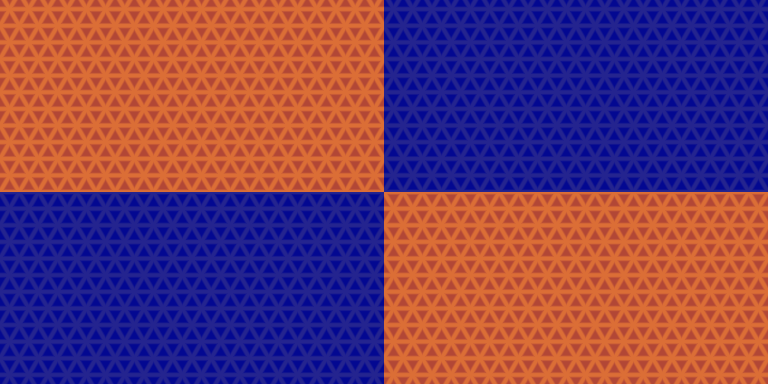
Reproduce this texture procedurally as a Shadertoy shader.

```glsl
// A two by two checker of orange and deep blue panels, overlaid with a
// triangular lattice: three families of soft parallel bars, 60 degrees apart,
// measured from the canvas centre in units of its height.

#define TRIANGLE_SIDE 0.05
#define BAR_HALF_WIDTH 0.135
#define BAR_SOFTNESS 0.075
#define ORANGE_BAR vec3(0.86, 0.43, 0.21)
#define ORANGE_HOLE vec3(0.70, 0.28, 0.21)
#define BLUE_BAR vec3(0.14, 0.14, 0.56)
#define BLUE_HOLE vec3(0.01, 0.03, 0.57)

const float ROOT3_HALF = 0.8660254;

// Distance to the nearest bar of one family, in row spacings.
float barDistance(vec2 p, vec2 normal) {
    float row = dot(p, normal) / (TRIANGLE_SIDE * ROOT3_HALF);
    return abs(fract(row + 0.5) - 0.5);
}

// Coverage of the lattice: 1 on the bars, 0 in the triangular holes.
float lattice(vec2 p, float pixel) {
    float d = barDistance(p, vec2(0.0, 1.0));
    d = min(d, barDistance(p, vec2(ROOT3_HALF, 0.5)));
    d = min(d, barDistance(p, vec2(ROOT3_HALF, -0.5)));
    float soft = max(BAR_SOFTNESS, 0.7 * pixel / (TRIANGLE_SIDE * ROOT3_HALF));
    return 1.0 - smoothstep(BAR_HALF_WIDTH - soft, BAR_HALF_WIDTH + soft, d);
}

void mainImage(out vec4 fragColor, in vec2 fragCoord) {
    float pixel = 1.0 / iResolution.y;
    vec2 p = (fragCoord - 0.5 * iResolution.xy) * pixel;

    // Panels: blue where both coordinates share a sign, orange elsewhere.
    vec2 side = clamp(p / pixel, -0.5, 0.5) * 2.0;
    float blue = 0.5 + 0.5 * side.x * side.y;

    // Lattice colours for each panel.
    float bars = lattice(p, pixel);
    vec3 orangePanel = mix(ORANGE_HOLE, ORANGE_BAR, bars);
    vec3 bluePanel = mix(BLUE_HOLE, BLUE_BAR, bars);

    fragColor = vec4(mix(orangePanel, bluePanel, blue), 1.0);
}
```
